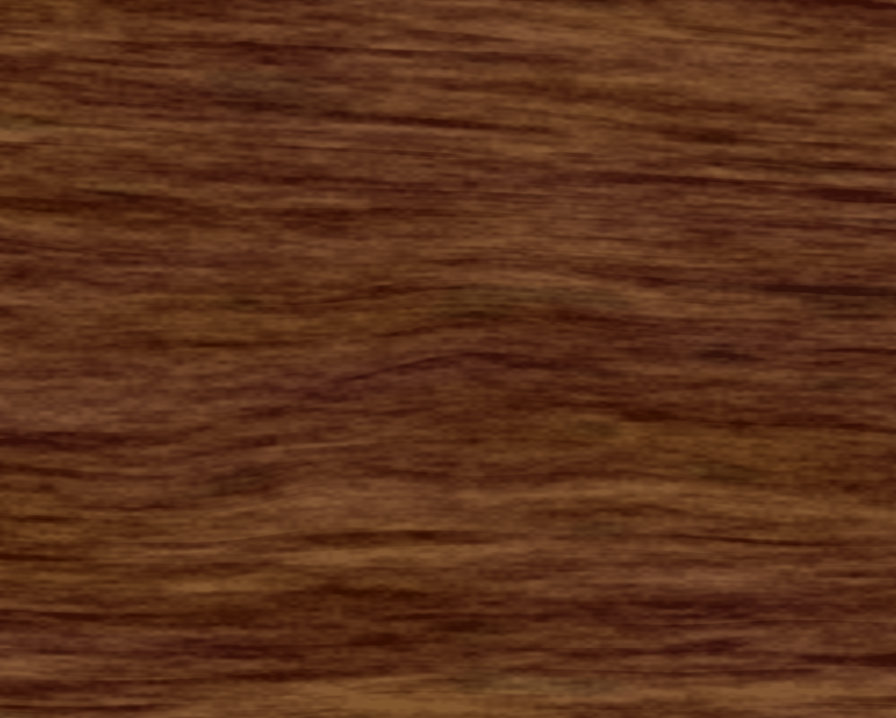
Reproduce this texture procedurally as a Shadertoy shader.

```glsl
float hash(vec2 p) {
    vec3 q = fract(vec3(p.xyx) * 0.1031);
    q += dot(q, q.yzx + 33.33);
    return fract((q.x + q.y) * q.z);
}

// Value noise centred on zero
float noise(vec2 p) {
    vec2 cell = floor(p), f = fract(p);
    f = f * f * (3.0 - 2.0 * f);
    float low = mix(hash(cell), hash(cell + vec2(1, 0)), f.x);
    float high = mix(hash(cell + vec2(0, 1)), hash(cell + vec2(1, 1)), f.x);
    return mix(low, high, f.y) - 0.5;
}

float fbm(vec2 p) {
    float sum = 0.0, weight = 0.6;
    for (int i = 0; i < 4; i++) {
        sum += weight * noise(p);
        p = p * vec2(1.9, 2.1) + vec2(17.3, 9.1);
        weight *= 0.55;
    }
    return sum;
}

// Height across the grain, bent most in the calm heart of the board
float grainHeight(vec2 p, float heart) {
    float slope = 0.07 * p.x * smoothstep(0.45, 0.85, p.y);
    float bend = noise(p * vec2(2.0, 3.0) + 4.7) * mix(0.03, 0.07, heart);
    float ripple = noise(p * vec2(4.5, 9.0) + 21.0) * mix(0.01, 0.028, heart);
    return p.y + slope + bend + ripple;
}

// Late-wood lines: a slow darkening that ends in a sharper edge
float ringLines(vec2 p, float h, float count, float seed) {
    float phase = h * count + 1.5 * fbm(vec2(p.x * 1.1, h * 5.0) + seed);
    float r = fract(phase);
    float line = smoothstep(0.45, 0.9, r) * (1.0 - smoothstep(0.9, 1.0, r));
    float presence = noise(vec2(p.x * 3.0, floor(phase) * 3.7) + seed);
    return line * smoothstep(-0.15, 0.35, presence);
}

void mainImage(out vec4 fragColor, in vec2 fragCoord) {
    vec2 p = fragCoord / iResolution.y;
    float heart = smoothstep(0.2, 0.32, p.y) * (1.0 - smoothstep(0.62, 0.8, p.y));
    float h = grainHeight(p, heart);
    // Fibres run straighter than the figure
    float fibre = mix(h, p.y + 0.05 * p.x * smoothstep(0.45, 0.85, p.y), 0.6);

    // Broad bands and narrow streaks
    float tone = 0.55;
    tone += 0.58 * fbm(vec2(p.x * 1.4, h * 8.0));
    tone += 0.42 * noise(vec2(p.x * 2.2, h * 27.0) + 31.0);
    tone += mix(0.62, 0.34, heart) * noise(vec2(p.x * 4.0, h * 62.0) + 57.0);

    // Fine fibres, pores and speckle
    tone += mix(0.56, 0.40, heart) * noise(vec2(p.x * 11.0, fibre * 115.0) + 83.0);
    tone += 0.50 * noise(vec2(p.x * 32.0, fibre * 170.0) + 11.0);
    tone += 0.32 * noise(p * vec2(100.0, 200.0));

    // Rings, hairlines and short dark smudges
    tone -= 0.40 * ringLines(p, h, 11.0, 5.0);
    tone -= mix(0.42, 0.26, heart) * ringLines(p, h, 27.0, 42.0);
    float hairline = smoothstep(0.16, 0.36, noise(vec2(p.x * 5.0, h * 85.0) + 64.0));
    tone -= mix(0.30, 0.20, heart) * hairline;
    float smudge = smoothstep(0.2, 0.45, noise(vec2(p.x * 6.0, h * 24.0) + 71.0));
    tone -= 0.26 * smudge;

    // Pale lower edge, dark band above it, and a glossy patch
    tone += 0.36 * (1.0 - smoothstep(0.0, 0.12, p.y));
    tone -= 0.18 * exp(-pow((h - 0.15) / 0.035, 2.0));
    vec2 gloss = (p - vec2(0.76, 0.65)) * vec2(5.0, 17.0);
    tone += 0.40 * exp(-dot(gloss, gloss));

    // Walnut browns, drifting between olive and rose
    tone = clamp(tone, -0.2, 1.25);
    vec3 darkBrown = vec3(0.26, 0.10, 0.04);
    vec3 midBrown = vec3(0.35, 0.185, 0.095);
    vec3 paleBrown = vec3(0.46, 0.29, 0.165);
    vec3 color = tone < 0.45
        ? mix(darkBrown, midBrown, tone / 0.45)
        : mix(midBrown, paleBrown, (tone - 0.45) / 0.55);
    float hue = fbm(vec2(p.x * 2.0, h * 11.0) + 93.0);
    color += hue * vec3(0.0, -0.005, 0.06);
    color += smudge * vec3(-0.015, 0.01, 0.008);

    fragColor = vec4(clamp(color, 0.0, 1.0), 1.0);
}
```
